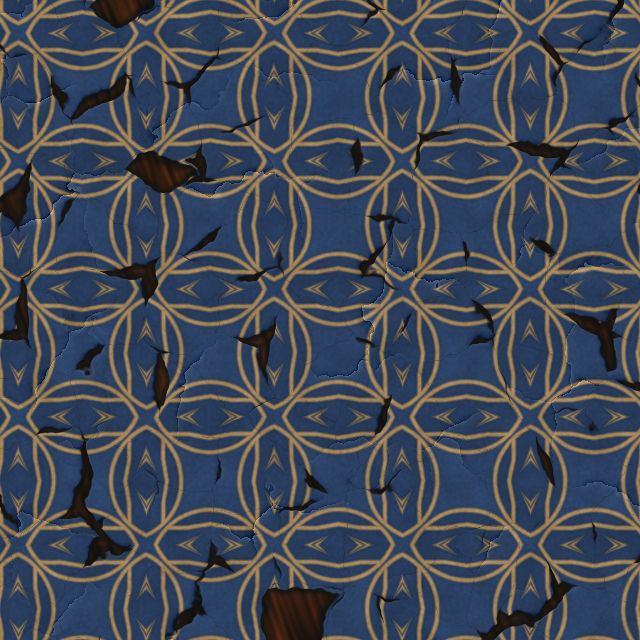
Give the GLSL for this pattern, as a Shadertoy shader.

```glsl
// Weathered blue wall covering: a square lattice of pointed gold lenses, each with
// kinked inner rails and two darts. Distance functions draw the ornament; Voronoi
// cells and gradient noise add creases, flaked shards and bare wood below.

const float REPEATS = 5.0;
const vec2  NODE = vec2(0.143, 0.742);       // lattice node, in repeats
const float LENS_LENGTH = 0.425;             // half sizes, in repeats
const float LENS_WIDTH = 0.275;
const float LINE = 0.0175;                   // half line width
const vec2  RAIL = vec2(0.133, 0.03);        // rail offset, height of its kink
const vec2  DART_TIP = vec2(0.262, 0.0);
const vec2  DART_BARB = vec2(0.09, 0.066);
const vec2  DART_NOTCH = vec2(0.155, 0.0);
const float CHIP_SCALE = 9.0;
const float CHIP_WIDTH = 0.32;
const float CHIP_THRESHOLD = 0.08;
const float FLAKE_SHARE = 0.035;             // share of cells lost entirely
const float CREASE_SCALE = 7.0;
const vec2  LIGHT = vec2(-0.6, 0.8);
const vec3  BLUE = vec3(0.163, 0.248, 0.385);
const vec3  GOLD = vec3(0.67, 0.55, 0.375);
const vec3  PIT = vec3(0.085, 0.075, 0.06);
const vec3  WOOD = vec3(0.25, 0.125, 0.06);

vec2 hash2(vec2 p) {
    vec3 q = fract(p.xyx * vec3(0.1031, 0.1030, 0.0973));
    q += dot(q, q.yzx + 33.33);
    return fract((q.xx + q.yz) * q.zy);
}

float corner(vec2 cell, vec2 f, vec2 o) {
    return dot(hash2(cell + o) * 2.0 - 1.0, f - o);
}

float gradientNoise(vec2 p) {
    vec2 i = floor(p), f = p - i;
    vec2 u = f * f * f * (f * (f * 6.0 - 15.0) + 10.0);
    return mix(mix(corner(i, f, vec2(0, 0)), corner(i, f, vec2(1, 0)), u.x),
               mix(corner(i, f, vec2(0, 1)), corner(i, f, vec2(1, 1)), u.x), u.y);
}

float fbm(vec2 p) {
    float sum = 0.0, gain = 0.6;
    for (int k = 0; k < 4; k++) {
        sum += gain * gradientNoise(p);
        p = mat2(1.6, 1.2, -1.2, 1.6) * p + 7.3;
        gain *= 0.5;
    }
    return sum;
}

// x: distance to the nearest cell border, yz: direction to it, w: cell hash
vec4 voronoi(vec2 p) {
    vec2 base = floor(p), f = p - base, home = vec2(0), nearest = vec2(0);
    float best = 9.0;
    for (int y = -1; y <= 1; y++)
    for (int x = -1; x <= 1; x++) {
        vec2 g = vec2(x, y), r = g + hash2(base + g) - f;
        if (dot(r, r) < best) { best = dot(r, r); nearest = r; home = g; }
    }
    vec4 border = vec4(9.0, 0.0, 0.0, hash2(base + home + 61.7).x);
    for (int y = -2; y <= 2; y++)
    for (int x = -2; x <= 2; x++) {
        vec2 g = home + vec2(x, y), r = g + hash2(base + g) - f;
        if (x == 0 && y == 0) continue;
        vec2 n = normalize(r - nearest);
        float d = dot(0.5 * (r + nearest), n);
        if (d < border.x) border.xyz = vec3(d, n);
    }
    return border;
}

// Signed distance to the line a-b, positive on its left
float side(vec2 p, vec2 a, vec2 b) {
    vec2 t = normalize(b - a);
    return dot(p - a, vec2(-t.y, t.x));
}

// a: folded position along and across the lens; x: gold distance, y: body distance
vec2 lens(vec2 a) {
    float radius = (LENS_LENGTH * LENS_LENGTH + LENS_WIDTH * LENS_WIDTH) / (2.0 * LENS_WIDTH);
    float body = length(a + vec2(0.0, radius - LENS_WIDTH)) - radius;
    float rail = a.y - RAIL.x - RAIL.y * max(0.0, 1.0 - a.x / 0.17);
    float lines = min(abs(body), max(abs(rail), body)) - LINE;
    float dart = max(side(a, DART_BARB, DART_TIP), side(a, DART_NOTCH, DART_BARB));
    vec2 slitStart = mix(DART_NOTCH, DART_TIP, 0.45);
    dart = max(dart, 0.0035 - abs(side(a, slitStart, DART_BARB)));
    return vec2(min(lines, dart), body);
}

void mainImage(out vec4 fragColor, in vec2 fragCoord) {
    vec2 uv = fragCoord / iResolution.y;
    float px = 1.0 / iResolution.y;
    vec2 jag = vec2(fbm(uv * 14.0), fbm(uv * 14.0 + 41.0));
    float mottle = fbm(uv * 22.0 + 9.0);
    float grain = gradientNoise(uv * 170.0);

    // Ornament, folded into one quarter repeat
    vec2 q = abs(fract(uv * REPEATS - NODE + jag * 0.012 + 0.5) - 0.5);
    vec2 across = lens(vec2(0.5 - q.x, q.y)), upright = lens(vec2(0.5 - q.y, q.x));
    vec2 shape = min(across, upright);
    float soft = REPEATS * px + 0.004;
    float gold = smoothstep(soft, -soft, shape.x);
    float rim = exp(-abs(shape.x) / 0.012);
    vec3 paint = BLUE * mix(1.04, 0.95, smoothstep(soft, -soft, shape.y));
    paint = mix(paint, GOLD, gold) * (1.0 - 0.17 * rim);
    paint *= 1.0 + 0.22 * mottle + 0.12 * grain;

    // Creases, lit on one side and shaded on the other
    vec4 fold = voronoi(uv * CREASE_SCALE + jag * 0.45 + 17.0);
    float folded = smoothstep(-0.12, 0.25, gradientNoise(uv * 6.0 + 23.0));
    float slope = dot(fold.yz, LIGHT);
    paint += folded * slope * (0.17 * exp(-fold.x / 0.018) + 0.035 * exp(-fold.x / 0.12));

    // Shards along cell borders, with a few whole cells missing
    vec4 crack = voronoi(uv * CHIP_SCALE + jag * 0.35);
    float open = gradientNoise(uv * 11.0 + 5.0) - CHIP_THRESHOLD;
    float chip = CHIP_WIDTH * max(open, 0.0) - crack.x - 0.004;
    if (crack.w < FLAKE_SHARE) chip = max(chip, crack.x - 0.06 + 0.12 * jag.x);
    float lift = exp(-max(-chip, 0.0) / 0.022) * smoothstep(-0.05, 0.08, open);
    paint += lift * (0.13 * dot(crack.yz, LIGHT) - 0.04);

    // Bare wood, darkest beneath the torn edge
    float fibre = gradientNoise(mat2(0.94, -0.34, 0.34, 0.94) * uv * vec2(110.0, 9.0));
    vec3 bare = mix(PIT, WOOD, smoothstep(0.015, 0.15, chip) * (0.65 + 0.9 * fibre));
    bare *= 1.0 + 0.5 * fibre;
    float chipSoft = CHIP_SCALE * px;
    vec3 color = mix(paint, bare, smoothstep(-chipSoft, chipSoft, chip));
    fragColor = vec4(clamp(color, 0.0, 1.0), 1.0);
}
```
